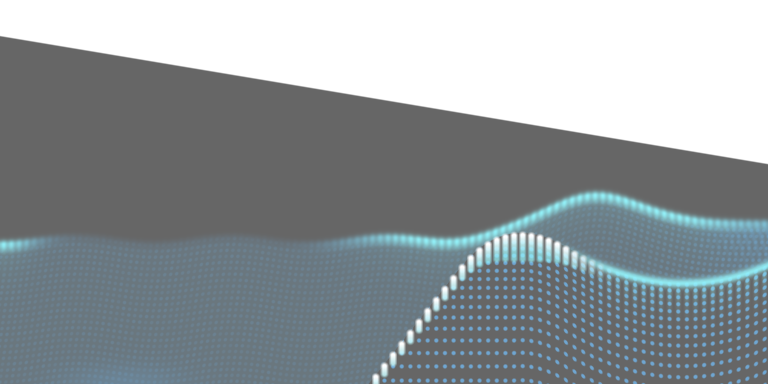
A WebGL 2 fragment shader for this background:

```glsl
#version 300 es
precision highp float;

uniform vec2 u_resolution;
out vec4 outColor;

const vec3 GREY = vec3(0.40);
const vec3 WHITE = vec3(1.0);
const vec3 MIST = vec3(0.415, 0.465, 0.495);
const vec3 BLUE = vec3(0.44, 0.68, 0.87);
const vec3 CYAN = vec3(0.58, 0.96, 0.99);

const float EDGE_START = 0.906;     // diagonal height at the left side
const float EDGE_SLOPE = -0.1667;
const float COLUMN_STEP = 0.0225;   // spacing of the front columns
const float ROW_STEP = 0.015;       // row spacing at the front crest
const float ROW_GROWTH = 4.0;       // how fast rows spread with depth
const float DOT_RADIUS = 0.0052;
const float BEAD_RADIUS = 0.0095;
const float MIST_STEP = 0.0155;
const float STROKE_STEP = 0.02;

float hash(vec2 cell) {
    vec3 q = fract(vec3(cell.xyx) * 0.1031);
    q += dot(q, q.yzx + 33.33);
    return fract((q.x + q.y) * q.z);
}

float bell(float x, float center, float width) {
    float t = (x - center) / width;
    return exp(-t * t);
}

float smoothMin(float a, float b, float k) {
    float h = max(k - abs(a - b), 0.0) / k;
    return min(a, b) - h * h * k * 0.25;
}

// Far wave: small ripples, then one broad hill
float backRidge(float x) {
    float ripple = 0.009 * cos(6.2832 * (x - 0.2) / 0.405);
    ripple *= 1.0 - smoothstep(1.1, 1.4, x);
    float hill = 0.106 * bell(x, 1.53, x < 1.53 ? 0.2 : 0.18);
    return 0.378 + ripple + hill + 0.045 * smoothstep(1.4, 1.8, x);
}

// Near wave: straight climb blended into a shallow valley
float frontRidge(float x) {
    float climb = 1.27 * (x - 0.96);
    float valley = 0.266 + 0.97 * (x - 1.78) * (x - 1.78);
    return smoothMin(climb, valley, 0.3);
}

// Soft vertical strokes, 0 to 1
float strokes(float x, float spacing) {
    return 0.5 + 0.5 * cos(6.2832 * (x / spacing - 0.5));
}

vec3 drawBack(vec2 p, vec3 color) {
    float depth = backRidge(p.x) - p.y;
    float veil = smoothstep(-0.012, 0.035, depth);
    color = mix(color, MIST, veil);

    // Fine dotted haze following the wave
    vec2 grid = vec2(p.x + 0.15 * depth, depth) / MIST_STEP;
    float speck = 1.0 - smoothstep(0.12, 0.45, length(fract(grid) - 0.5));
    float haze = 0.12 + 0.08 * hash(floor(grid));
    haze += 0.18 * smoothstep(1.4, 2.0, p.x);
    color = mix(color, BLUE, veil * speck * haze);

    // Broad glows: lower left and right side
    float lowGlow = 0.25 * bell(p.x, 0.32, 0.16) * bell(p.y, 0.0, 0.05);
    float sideGlow = 0.6 * smoothstep(1.75, 2.0, p.x) * exp(-max(depth, 0.0) / 0.09);
    sideGlow *= 0.35 + 0.65 * strokes(p.x - 0.3 * depth, STROKE_STEP);
    color = mix(color, BLUE, veil * (lowGlow + sideGlow));

    // Lit crest
    float lit = max(bell(p.x, 0.0, 0.11), smoothstep(0.72, 1.12, p.x));
    lit *= 1.0 - 0.35 * smoothstep(1.75, 2.0, p.x);
    float band = bell(depth, 0.006, depth < 0.006 ? 0.011 : 0.02);
    float tail = 0.25 * veil * exp(-max(depth, 0.0) / 0.05);
    float glow = max(band, tail) * (0.1 + 0.85 * lit);
    glow *= 0.75 + 0.25 * strokes(p.x, STROKE_STEP);
    return mix(color, mix(BLUE, CYAN, lit), glow);
}

vec3 drawFront(vec2 p, vec3 color, float px) {
    float depth = frontRidge(p.x) - p.y;
    float cover = smoothstep(-px, px, depth);
    color = mix(color, GREY, cover);

    // Dots: level rows left of the summit, curved rows right of it
    float rowDepth = max(frontRidge(max(p.x, 1.34)) - p.y, 0.0);
    float row = log(1.0 + ROW_GROWTH * rowDepth) / (ROW_GROWTH * ROW_STEP);
    float rowSize = ROW_STEP * (1.0 + ROW_GROWTH * rowDepth);
    float column = p.x / COLUMN_STEP;
    vec2 offset = (fract(vec2(column, row)) - 0.5) * vec2(COLUMN_STEP, rowSize);
    float dotMask = 1.0 - smoothstep(-px, px, length(offset) - DOT_RADIUS);
    color = mix(color, BLUE, cover * dotMask * 0.9);

    // Lit crest with hanging strokes on the right
    float right = smoothstep(1.42, 1.62, p.x);
    float band = bell(depth, 0.004, 0.012) * right;
    float hang = 0.75 * cover * right * exp(-max(depth, 0.0) / 0.035);
    hang *= strokes(p.x, COLUMN_STEP);
    color = mix(color, CYAN, max(band * 0.9, hang));

    // Beaded crest, stretched into streaks at the summit
    float center = (floor(column) + 0.5) * COLUMN_STEP;
    float top = frontRidge(center) - 0.006;
    float span = 0.02 + 0.042 * bell(center, 1.36, 0.11);
    float nearest = clamp(p.y, top - span, top);
    float bead = length(vec2(p.x - center, p.y - nearest)) - BEAD_RADIUS;
    float beadMask = 1.0 - smoothstep(-0.004 - px, 0.001 + px, bead);
    float fade = clamp((top - p.y) / 0.045, 0.0, 1.0);
    float shown = 1.0 - smoothstep(1.45, 1.62, center);
    return mix(color, mix(WHITE, CYAN, fade), beadMask * shown * (1.0 - 0.3 * fade));
}

void main() {
    vec2 p = gl_FragCoord.xy / u_resolution.y;
    float px = 1.0 / u_resolution.y;
    vec3 color = drawFront(p, drawBack(p, GREY), px);
    float edge = p.y - EDGE_START - EDGE_SLOPE * p.x;
    color = mix(color, WHITE, smoothstep(-px, px, edge));
    outColor = vec4(color, 1.0);
}
```
